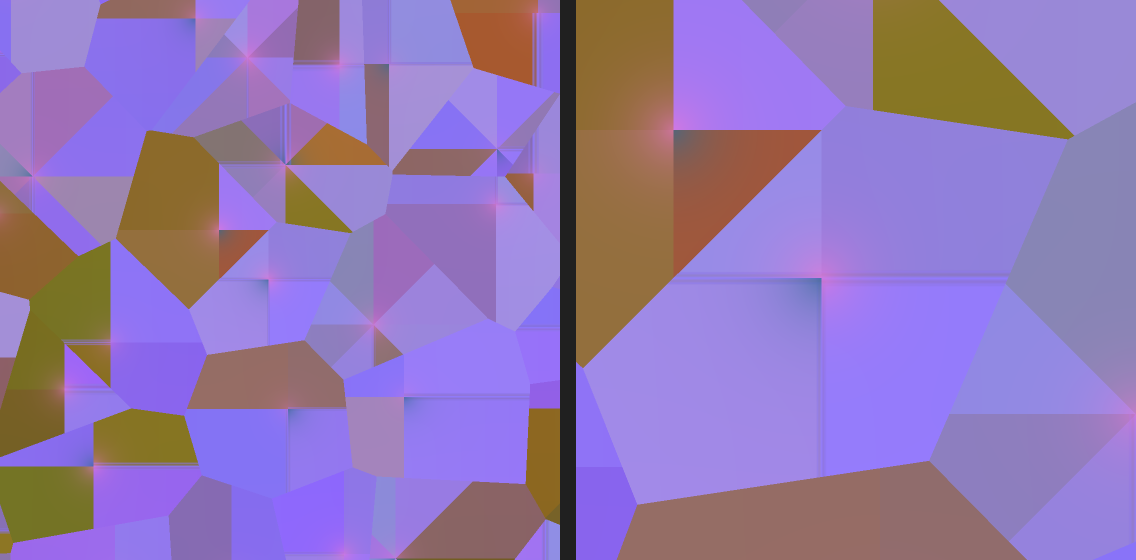
Left, the full canvas; right, a detail of the centre.
This texture map is drawn by a WebGL 2 fragment shader. Its source:

```glsl
#version 300 es
precision highp float;

uniform vec2 u_resolution;
out vec4 fragColor;

const float CELLS = 4.5;          // cells across the canvas
const float JITTER = 1.55;        // scatter of the seeds
const float SHARED_FACE = 0.42;   // chance that a wedge keeps its cell's colour
const float DIAGONAL_CELLS = 0.3; // share of cells also cut on the diagonals
const float BAND_CHANCE = 0.34;   // share of half axes carrying a ridge
const float DARK_CHANCE = 0.1;    // share of wedges with a dark glow
const float GLOW_SIZE = 0.02;
const float SLOPE = 0.2;
const int SAMPLES = 2;

const vec3 TINT = vec3(0.12, 0.11, 0.08);
const vec3 VIOLET = vec3(0.575, 0.445, 0.95);
const vec3 LAVENDER = vec3(0.60, 0.51, 0.88);
const vec3 MAUVE = vec3(0.58, 0.47, 0.71);
const vec3 TAUPE = vec3(0.55, 0.42, 0.41);
const vec3 RUST = vec3(0.60, 0.39, 0.21);
const vec3 OLIVE = vec3(0.51, 0.42, 0.12);
const vec3 RIDGE = vec3(0.56, 0.48, 1.00);
const vec3 PINK = vec3(0.94, 0.47, 0.84);
const vec3 TEAL = vec3(0.20, 0.42, 0.58);

vec3 hash3(vec3 p) {
    p = fract(p * vec3(0.1031, 0.1030, 0.0973) + 0.37);
    p += dot(p, p.yxz + 33.33);
    return fract((p.xxy + p.yxx) * p.zyx);
}

// Face colour by cumulative share of the area
vec3 faceColour(float pick) {
    vec3 c = VIOLET;
    c = mix(c, LAVENDER, step(0.42, pick));
    c = mix(c, MAUVE, step(0.61, pick));
    c = mix(c, TAUPE, step(0.75, pick));
    c = mix(c, RUST, step(0.86, pick));
    return mix(c, OLIVE, step(0.95, pick));
}

// Nearest seed: xy is the offset from it, zw its cell
vec4 nearestSeed(vec2 p) {
    vec2 base = floor(p);
    vec4 nearest = vec4(0.0);
    float best = 1e5;
    for (int y = -2; y <= 2; y++) {
        for (int x = -2; x <= 2; x++) {
            vec2 cell = base + vec2(x, y);
            vec2 seed = cell + 0.5 + JITTER * (hash3(vec3(cell, 1.0)).xy - 0.5);
            vec2 offset = p - seed;
            float dist = dot(offset, offset);
            if (dist < best) {
                best = dist;
                nearest = vec4(offset, cell);
            }
        }
    }
    return nearest;
}

// Ridge along one half axis: bright core, dark flanks, faint outer line
vec3 addBand(vec3 colour, float across, vec3 rnd) {
    float width = mix(0.003, 0.013, rnd.y * rnd.y);
    float t = abs(across) / width;
    float mask = step(rnd.x, BAND_CHANCE) * (1.0 - smoothstep(0.8, 1.0, t));
    float stripe = 0.5 + 0.5 * cos(t * 8.0);
    vec3 groove = mix(colour * 0.9, MAUVE, 0.4);
    vec3 ridge = mix(groove, RIDGE, stripe * mix(1.0, 0.5, t));
    return mix(colour, ridge, mask * mix(0.5, 1.0, rnd.z));
}

vec3 surface(vec2 uv) {
    vec4 nearest = nearestSeed(uv * CELLS);
    vec2 d = nearest.xy / CELLS;
    vec2 cell = nearest.zw;
    vec3 cellRnd = hash3(vec3(cell, 5.0));

    // Quadrants around the seed, some halved into octants
    vec2 side = step(0.0, d);
    float quadrant = side.x + 2.0 * side.y;
    float octant = step(abs(d.y), abs(d.x)) * step(cellRnd.y, DIAGONAL_CELLS);
    float wedge = 11.0 + quadrant + 4.0 * octant;
    vec3 wedgeRnd = hash3(vec3(cell, wedge));
    vec3 tint = hash3(vec3(cell, wedge + 20.0)) - 0.5;

    float pick = wedgeRnd.x < SHARED_FACE ? cellRnd.x : wedgeRnd.y;
    vec3 colour = faceColour(pick) + tint * TINT;
    colour.rg += (wedgeRnd.yz - 0.5) * SLOPE * d.yx;
    colour.b -= SLOPE * length(d) * (wedgeRnd.z - 0.5);

    // Ridges and hairline creases on the axes
    colour = addBand(colour, d.x, hash3(vec3(cell, 51.0 + side.y)));
    colour = addBand(colour, d.y, hash3(vec3(cell, 61.0 + side.x)));

    // Glow at the seed, darker in a few quadrants
    float glow = exp(-length(d) / GLOW_SIZE);
    bool dark = wedgeRnd.z < DARK_CHANCE;
    float strength = dark ? 0.7 : 0.15 + 0.55 * cellRnd.z;
    colour = mix(colour, dark ? TEAL : PINK, glow * strength);
    return clamp(colour, 0.0, 1.0);
}

void main() {
    vec3 sum = vec3(0.0);
    for (int y = 0; y < SAMPLES; y++) {
        for (int x = 0; x < SAMPLES; x++) {
            vec2 shift = (vec2(x, y) + 0.5) / float(SAMPLES) - 0.5;
            sum += surface((gl_FragCoord.xy + shift) / u_resolution.y);
        }
    }
    fragColor = vec4(sum / float(SAMPLES * SAMPLES), 1.0);
}
```
